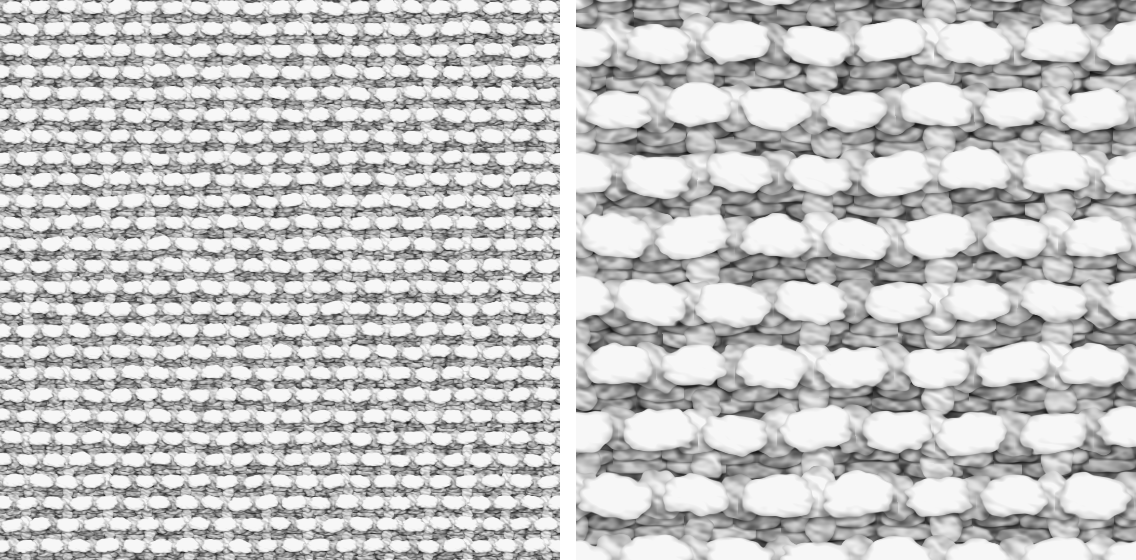
Left: the whole. Right: its middle third, enlarged.
Write a Shadertoy shader that draws this texture.

```glsl
// Woven cloth: 26 rows of plump white yarn beads, 21 per row and staggered by half,
// over bands of grey weft strands crossed by 14 paler warp columns.
// Each layer is a jittered grid of twisted superellipses; all ids and noise wrap.

const float TAU = 6.2831853;
const float ROWS = 26.0;
const float BEADS = 21.0;
const float WARPS = 14.0;
const float CREVICE = 0.36;
const float WEFT_GREY = 0.69;
const float WARP_GREY = 0.81;
const float TUFT_GREY = 0.84;
const float BEAD_WHITE = 1.04;
const float BRIGHTEST = 0.97;

vec2 hash2(vec2 cell, float seed) {
    vec3 p = fract(vec3(cell.xyx + seed * 7.13) * vec3(0.1031, 0.1030, 0.0973));
    p += dot(p, p.yzx + 33.33);
    return fract((p.xx + p.yz) * p.zy);
}

// Value noise that wraps after the given number of cells
float wrapNoise(vec2 uv, vec2 cells, float seed) {
    vec2 p = uv * cells;
    vec2 i = floor(p);
    vec2 f = fract(p);
    f = f * f * (3.0 - 2.0 * f);
    float a = hash2(mod(i, cells), seed).x;
    float b = hash2(mod(i + vec2(1, 0), cells), seed).x;
    float c = hash2(mod(i + vec2(0, 1), cells), seed).x;
    float d = hash2(mod(i + vec2(1, 1), cells), seed).x;
    return mix(mix(a, b, f.x), mix(c, d, f.x), f.y);
}

// One layer of strands: x = shade, y = coverage, z = shadow cast below.
// twist = (plies along, slant across, contrast); wear = (position, tone) variation
vec3 strands(vec2 uv, vec2 grid, vec2 offset, vec2 halfSize, float tone,
             vec3 twist, vec2 wear, float seed) {
    vec2 p = uv * grid + offset;
    float row = floor(p.y);
    p.x += 0.5 * mod(row, 2.0);
    vec2 id = mod(vec2(floor(p.x), row), grid);
    vec2 place = hash2(id, seed) - 0.5;
    vec2 look = hash2(id, seed + 5.0) - 0.5;

    vec2 q = (fract(p) - 0.5 - place * wear.x) / (halfSize * (1.0 + 0.12 * look.x));
    q.y += 0.1 * sin(q.x * 2.5 + TAU * look.y);
    float fuzz = wrapNoise(uv, vec2(160, 260), seed) - 0.5;
    vec2 k = pow(abs(q), vec2(2.5));
    float r = pow(k.x + k.y, 0.4) + 0.22 * fuzz;

    float soft = 0.8 * grid.y / (iResolution.y * halfSize.y);
    float coverage = 1.0 - smoothstep(1.0 - soft, 1.0 + soft, r);
    float ply = sin(TAU * (q.x * twist.x + q.y * twist.y + look.y) + 3.0 * fuzz);
    float rim = pow(min(r, 1.1), 5.0);
    float shade = tone * (1.0 + wear.y * look.x);
    shade *= (1.0 - 0.25 * rim) * (1.0 + 0.06 * q.y + twist.z * ply);
    float below = smoothstep(0.3, -0.6, q.y);
    float shadow = 1.0 - 0.4 * below * (1.0 - smoothstep(0.95, 1.35, r));
    return vec3(shade, coverage, shadow);
}

float lay(float under, vec3 strand) {
    return mix(under * strand.z, strand.x, strand.y);
}

void mainImage(out vec4 fragColor, in vec2 fragCoord) {
    vec2 uv = fragCoord / iResolution.xy;

    // Slow wander of the rows, periodic over the canvas
    vec2 cloth = uv;
    cloth.y += 0.0011 * sin(TAU * (7.0 * uv.x + 3.0 * uv.y));
    cloth.x += 0.0014 * sin(TAU * (5.0 * uv.y + 2.0 * uv.x));

    float shade = CREVICE;

    // Two lines of grey weft in each band
    shade = lay(shade, strands(cloth, vec2(28, ROWS), vec2(0.2, 0.42), vec2(0.49, 0.13),
                               WEFT_GREY, vec3(0.9, 0.5, 0.11), vec2(0.08, 0.25), 1.0));
    shade = lay(shade, strands(cloth, vec2(35, ROWS), vec2(0.6, 0.22), vec2(0.49, 0.13),
                               WEFT_GREY, vec3(0.8, -0.5, 0.11), vec2(0.08, 0.25), 2.0));

    // Pale warp blocks: a row shift of half undoes the stagger on alternate rows
    float warpRow = floor(cloth.y * ROWS + 0.34);
    float unstagger = -0.2 - 0.5 * mod(warpRow, 2.0);
    shade = lay(shade, strands(cloth, vec2(WARPS, ROWS), vec2(unstagger, 0.34), vec2(0.13, 0.23),
                               WARP_GREY, vec3(0.5, 1.2, 0.08), vec2(0.10, 0.16), 3.0));

    // Hatched tufts in the gaps between beads, brighter along the warp columns
    float warpGlow = 0.06 * cos(TAU * (WARPS * uv.x - 0.7));
    shade = lay(shade, strands(cloth, vec2(BEADS, ROWS), vec2(0.0, -0.16), vec2(0.27, 0.36),
                               TUFT_GREY + warpGlow, vec3(0.9, 1.3, 0.09), vec2(0.06, 0.14), 4.0));

    // White beads
    shade = lay(shade, strands(cloth, vec2(BEADS, ROWS), vec2(0.5, -0.16), vec2(0.425, 0.315),
                               BEAD_WHITE, vec3(1.2, 1.4, 0.035), vec2(0.07, 0.04), 6.0));

    // Fine fibre grain, stronger on the grey yarn
    float grain = wrapNoise(uv, vec2(220, 380), 8.0) - 0.5;
    shade += grain * mix(0.26, 0.05, smoothstep(0.6, 0.95, shade));
    fragColor = vec4(vec3(clamp(shade, 0.0, BRIGHTEST)), 1.0);
}
```
